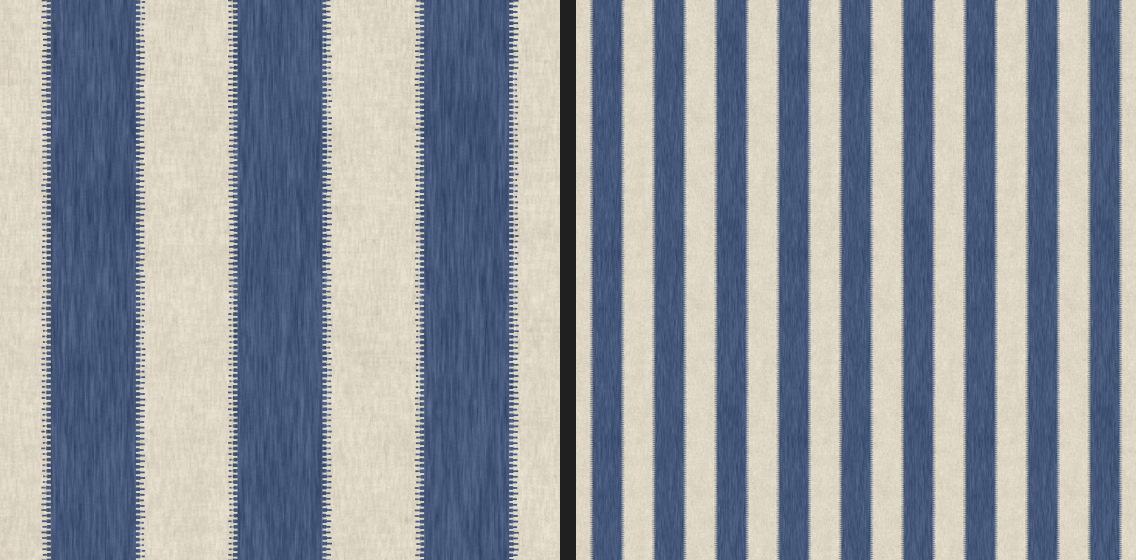
Left, the tile; right, the same tile 3 across and 3 down.
Write a WebGL 1 fragment shader that draws this texture.

```glsl
precision highp float;
uniform vec2 u_resolution;

#define STRIPES 3.0
#define TEETH 100.0
#define CORE_HALF 0.228
#define TOOTH_LENGTH 0.046
#define STEP_AT 0.48
#define BASE_HALF 0.33
#define TIP_HALF 0.16
#define STREAK_CONTRAST 1.7
#define LINEN_CONTRAST 0.13
#define CREAM vec3(0.87, 0.84, 0.77)
#define BLUE_DARK vec3(0.21, 0.28, 0.41)
#define BLUE_LIGHT vec3(0.33, 0.40, 0.53)

float hash(vec2 p) {
  vec3 q = fract(p.xyx * 0.1031);
  q += dot(q, q.yzx + 33.33);
  return fract((q.x + q.y) * q.z);
}

// Value noise that wraps after a whole number of cells
float noise(vec2 uv, vec2 cells) {
  vec2 p = uv * cells;
  vec2 i = floor(p);
  vec2 f = p - i;
  f = f * f * (3.0 - 2.0 * f);
  vec2 a = mod(i, cells);
  vec2 b = mod(i + 1.0, cells);
  return mix(mix(hash(a), hash(vec2(b.x, a.y)), f.x),
             mix(hash(vec2(a.x, b.y)), hash(b), f.x), f.y);
}

// Smoothed test for x below limit, with w the width of one pixel
float below(float x, float limit, float w) {
  return clamp((limit - x) / w + 0.5, 0.0, 1.0);
}

// Coverage of the blue stripes and their stepped, comb-like edges
float stripeMask(vec2 uv, float pixel) {
  float column = uv.x * STRIPES;
  float side = fract(column) - 0.5;
  float edge = 2.0 * floor(column) + step(0.0, side);
  float outward = (abs(side) - CORE_HALF) / TOOTH_LENGTH;
  float row = uv.y * TEETH + hash(vec2(edge, 7.0));
  float tooth = mod(floor(row), TEETH);
  float across = abs(fract(row) - 0.5);

  // Uneven tooth lengths and stretches where the tips come loose
  float jitter = hash(vec2(tooth, edge + 31.0)) - 0.5;
  float worn = smoothstep(0.5, 0.85, noise(vec2(edge / (2.0 * STRIPES), uv.y), vec2(2.0 * STRIPES, 5.0)));
  float wx = pixel * STRIPES / TOOTH_LENGTH;
  float wy = pixel * TEETH;

  float core = below(outward, 0.0, wx);
  float base = below(outward, STEP_AT + 0.12 * jitter, wx) * below(across, BASE_HALF, wy);
  float tip = below(outward, 1.0 + 0.2 * jitter, wx) * below(across, TIP_HALF, wy);
  float gap = below(abs(outward - STEP_AT - 0.12), 0.1, wx);
  tip *= 1.0 - 0.7 * worn * gap;
  return max(core, max(base, tip));
}

// Blue warp: long fine vertical streaks with slow changes of depth
vec3 blueYarn(vec2 uv) {
  float streak = 0.42 * noise(uv, vec2(360.0, 26.0))
               + 0.28 * noise(uv + 0.37, vec2(210.0, 14.0))
               + 0.30 * noise(uv + 0.61, vec2(480.0, 64.0)) - 0.5;
  float depth = noise(uv + 0.19, vec2(9.0, 6.0)) - 0.5;
  float weave = noise(uv, vec2(256.0, 384.0)) - 0.5;
  float tone = 0.5 + STREAK_CONTRAST * streak + 0.22 * depth + 0.2 * weave;
  return mix(BLUE_DARK, BLUE_LIGHT, tone);
}

// Natural linen: soft grain, faint slubs and broad mottling
vec3 linen(vec2 uv) {
  float grain = 0.45 * noise(uv + 0.23, vec2(300.0, 70.0))
              + 0.35 * noise(uv + 0.71, vec2(384.0, 400.0))
              + 0.20 * noise(uv + 0.47, vec2(36.0, 260.0)) - 0.5;
  float mottle = noise(uv + 0.53, vec2(24.0, 18.0)) - 0.5;
  float slub = smoothstep(0.86, 1.0, noise(uv + 0.11, vec2(240.0, 50.0)));
  float shade = LINEN_CONTRAST * grain + 0.025 * mottle - 0.05 * slub;
  return CREAM + shade * vec3(0.95, 1.0, 1.1);
}

void main() {
  vec2 uv = gl_FragCoord.xy / u_resolution;
  float pixel = 1.0 / min(u_resolution.x, u_resolution.y);
  vec3 color = mix(linen(uv), blueYarn(uv), stripeMask(uv, pixel));
  gl_FragColor = vec4(color, 1.0);
}
```
